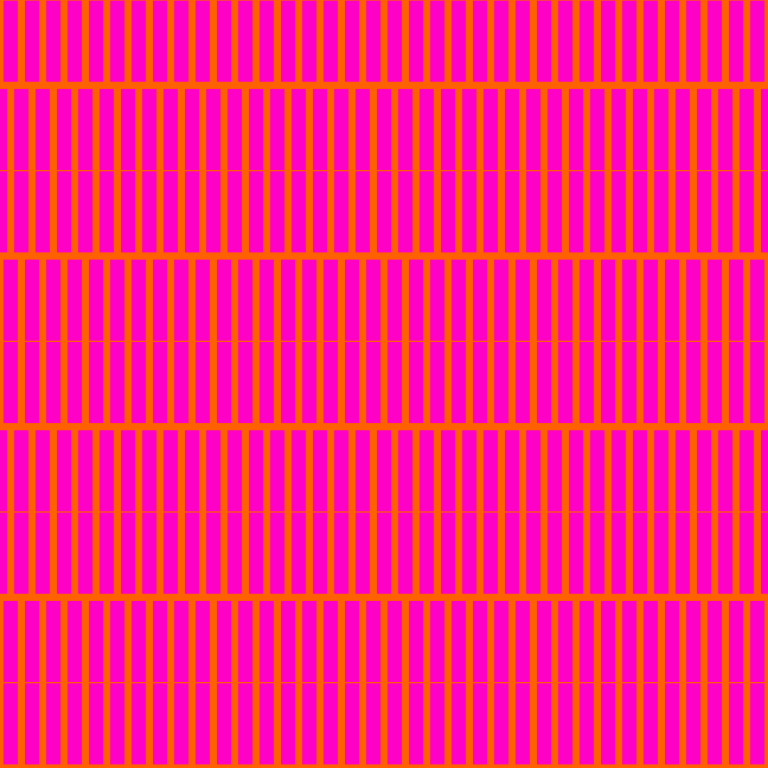
Write a three.js fragment shader that draws this pattern.

```glsl
// Rows of upright magenta bars on orange, every other row shifted by half a bar step.
varying vec2 vUv;

const float COLUMNS = 36.0;      // bars across the canvas
const float ROWS = 4.5;          // rows up the canvas
const float BAR_SHARE = 0.6667;  // bar width as a share of its column
const float ROW_GAP = 0.0094;    // thickness of the bands between rows
const float SEAM = 0.0016;       // thickness of the hairline across each row
const float ROW_SHIFT = 0.5;     // sideways shift of odd rows, in columns
const vec3 BAR_COLOR = vec3(1.0, 0.0, 0.78);
const vec3 GROUND_COLOR = vec3(1.0, 0.376, 0.0);

// Share of a pixel that lies inside a stripe, given the offset from its centre
float stripeCoverage(float offset, float width, float pixel) {
  float low = max(offset - 0.5 * pixel, -0.5 * width);
  float high = min(offset + 0.5 * pixel, 0.5 * width);
  return clamp((high - low) / pixel, 0.0, 1.0);
}

void main() {
  vec2 pixel = max(fwidth(vUv), vec2(0.00001));
  float columnWidth = 1.0 / COLUMNS;
  float rowHeight = 1.0 / ROWS;

  // Offset from the middle of the current row and bar
  float row = vUv.y * ROWS;
  float shift = mod(floor(row), 2.0) * ROW_SHIFT;
  float offsetY = (fract(row) - 0.5) * rowHeight;
  float offsetX = (fract(vUv.x * COLUMNS + shift) - 0.5) * columnWidth;

  // Bars, cut by the hairline at mid height
  float bar = stripeCoverage(offsetX, BAR_SHARE * columnWidth, pixel.x);
  bar *= stripeCoverage(offsetY, rowHeight - ROW_GAP, pixel.y);
  bar *= 1.0 - stripeCoverage(offsetY, SEAM, pixel.y);

  gl_FragColor = vec4(mix(GROUND_COLOR, BAR_COLOR, bar), 1.0);
}
```
